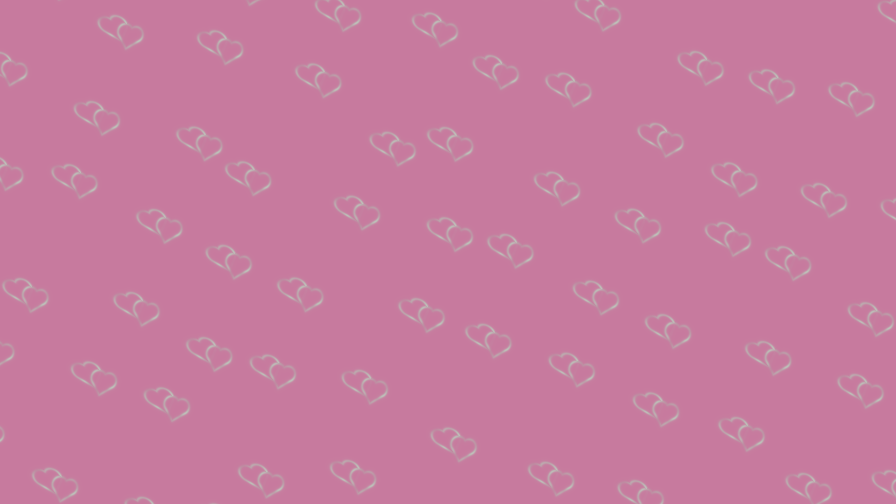
Give the GLSL for this pattern, as a Shadertoy shader.

```glsl
const vec3 ROSE = vec3(0.78, 0.48, 0.62);
const vec3 DULL_SILVER = vec3(0.69, 0.65, 0.65);
const vec3 BRIGHT_SILVER = vec3(0.74, 0.79, 0.74);
const float SPACING = 0.177;   // lattice step, in canvas heights
const float SLOPE = 0.36;      // downward tilt of the rows
const float JITTER = 0.44;     // scatter, as a fraction of a cell
const float CORE = 0.0026;     // half width of the bright stroke
const float HALO = 0.0056;     // half width of the faint fringe

vec2 hash22(vec2 p) {
    vec3 h = fract(vec3(p.xyx) * vec3(0.1031, 0.1030, 0.0973));
    h += dot(h, h.yzx + 33.33);
    return fract((h.xx + h.yz) * h.zy);
}

vec2 rotate(vec2 v, float angle) {
    float c = cos(angle), s = sin(angle);
    return mat2(c, s, -s, c) * v;
}

float bell(float d, float width) {
    return exp(-d * d / (width * width));
}

// Signed distance to a heart with its tip at the origin and its notch at (0, 1)
float heartDistance(vec2 p) {
    p.x = abs(p.x);
    if (p.x + p.y > 1.0) return length(p - vec2(0.25, 0.75)) - sqrt(2.0) / 4.0;
    vec2 toNotch = p - vec2(0.0, 1.0);
    vec2 toSide = p - 0.5 * max(p.x + p.y, 0.0);
    return sqrt(min(dot(toNotch, toNotch), dot(toSide, toSide))) * sign(p.x - p.y);
}

// Soft metallic outline: x = coverage, y = sheen, z = signed distance
vec3 heartOutline(vec2 p, vec2 tip, float size, float tilt, float lean, float phase) {
    vec2 q = rotate(p - tip, -tilt) / size;
    q.x = (q.x + lean * q.y) / 0.96;
    float d = heartDistance(q) * size;
    float around = atan(q.y - 0.6, q.x);
    float sheen = 0.5 + 0.3 * sin(2.0 * around + phase) + 0.2 * sin(5.0 * around + phase);
    float stroke = 0.85 * bell(d, CORE) + 0.15 * bell(d, HALO);
    return vec3(stroke * mix(0.36, 0.92, sheen), sheen, d);
}

// Two linked hearts, the smaller one in front: x = coverage, y = sheen
vec2 heartPair(vec2 p) {
    vec3 back = heartOutline(p, vec2(0.0, -0.0185), 0.0455, 0.12, 0.36, 0.6);
    vec3 front = heartOutline(p, vec2(0.0093, -0.034), 0.043, -0.29, 0.0, 2.2);
    back.x *= mix(0.15, 1.0, smoothstep(-0.004, 0.002, front.z));
    return back.x > front.x ? back.xy : front.xy;
}

// Pairs scattered over a tilted, jittered lattice
vec2 scatteredPairs(vec2 p) {
    vec2 grid = rotate(p, SLOPE) / SPACING;
    vec2 home = floor(grid);
    vec2 ink = vec2(0.0);
    for (int j = -1; j <= 1; j++) {
        for (int i = -1; i <= 1; i++) {
            vec2 cell = home + vec2(i, j);
            vec2 center = cell + 0.5 + JITTER * (hash22(cell + 71.0) - 0.5);
            vec2 pair = heartPair(rotate((grid - center) * SPACING, -SLOPE));
            if (pair.x > ink.x) ink = pair;
        }
    }
    return ink;
}

void mainImage(out vec4 fragColor, in vec2 fragCoord) {
    vec2 p = fragCoord / iResolution.y;
    vec2 ink = scatteredPairs(p);
    vec3 silver = mix(DULL_SILVER, BRIGHT_SILVER, ink.y);
    fragColor = vec4(mix(ROSE, silver, ink.x), 1.0);
}
```
